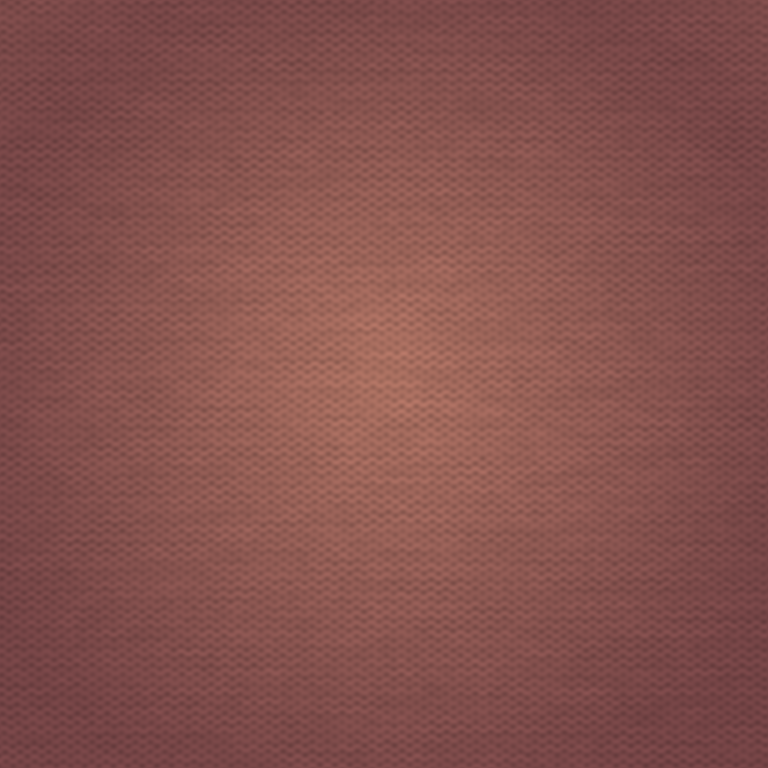
Give the GLSL for this texture, as a Shadertoy shader.

```glsl
// Rosy brown woven cloth lit by a soft copper glow at its centre.

const float TAU = 6.2831853;

// Glow
const vec3 CENTER_COLOR = vec3(0.665, 0.437, 0.375);
const vec3 EDGE_COLOR = vec3(0.447, 0.259, 0.266);
const vec2 GLOW_CENTER = vec2(0.5, 0.51);
const float GLOW_RADIUS = 0.57;
const float GLOW_TOE = 0.08;
const float CORNER_LIFT = 0.16;

// Weave
const vec2 THREADS = vec2(52.0, 80.0);
const float GROOVE_DEPTH = 0.022;
const float KNOT_DEPTH = 0.078;
const float RIB_DEPTH = 0.014;
const float STREAK_DEPTH = 0.050;
const float GRAIN_DEPTH = 0.060;
const float MOTTLE_DEPTH = 0.015;

float hash(vec2 p) {
    vec3 q = fract(vec3(p.xyx) * 0.1031);
    q += dot(q, q.yzx + 33.33);
    return fract((q.x + q.y) * q.z);
}

float valueNoise(vec2 p) {
    vec2 cell = floor(p);
    vec2 f = fract(p);
    f = f * f * (3.0 - 2.0 * f);
    float low = mix(hash(cell), hash(cell + vec2(1.0, 0.0)), f.x);
    float high = mix(hash(cell + vec2(0.0, 1.0)), hash(cell + 1.0), f.x);
    return mix(low, high, f.y);
}

// Radial falloff with a rounded outer toe
float glowAmount(vec2 uv) {
    float d = 1.0 - length(uv - GLOW_CENTER) / GLOW_RADIUS;
    return 0.5 * (d + sqrt(d * d + GLOW_TOE * GLOW_TOE));
}

// Alternating knots over shallow grooves and ribs, centred on zero
float weave(vec2 uv, float pixelSize) {
    vec2 drift = vec2(valueNoise(uv * vec2(5.0, 9.0)),
                      valueNoise(uv * vec2(7.0, 5.0) + 40.0)) - 0.5;
    vec2 thread = uv * THREADS + drift * vec2(0.3, 0.15);
    vec2 phase = TAU * thread;
    float knot = sin(phase.x) * sin(phase.y);
    float groove = cos(phase.y);
    float rib = cos(2.0 * phase.x);

    // Uneven thread tension, changing from row to row
    float tension = 0.6 + 0.8 * valueNoise(thread * vec2(0.4, 1.0) + 17.0);
    float detail = tension * (KNOT_DEPTH * knot + GROOVE_DEPTH * groove);
    detail += RIB_DEPTH * rib;

    // Short weft slubs and fine fibre grain
    float streak = valueNoise(vec2(thread.x * 0.3, thread.y * 1.5)) - 0.5;
    float grain = valueNoise(thread * vec2(1.8, 2.0) + 91.0) - 0.5;
    detail += STREAK_DEPTH * streak + GRAIN_DEPTH * grain;

    // Fade threads that become too fine for the canvas
    float fade = 1.0 - smoothstep(0.25, 0.6, THREADS.y * pixelSize);
    return detail * fade;
}

void mainImage(out vec4 fragColor, in vec2 fragCoord) {
    vec2 uv = fragCoord / iResolution.xy;
    float pixelSize = 1.0 / min(iResolution.x, iResolution.y);

    // Base glow, with slightly paler upper corners
    float light = glowAmount(uv);
    float corner = smoothstep(0.5, 0.72, length(uv - 0.5));
    light += CORNER_LIFT * corner * smoothstep(0.3, 1.0, uv.y);
    vec3 color = mix(EDGE_COLOR, CENTER_COLOR, clamp(light, 0.0, 1.0));

    // Cloth relief and broad uneven dye
    float mottle = valueNoise(uv * 5.0 + 7.0) - 0.5;
    color *= 1.0 + weave(uv, pixelSize) + MOTTLE_DEPTH * mottle;

    fragColor = vec4(clamp(color, 0.0, 1.0), 1.0);
}
```
